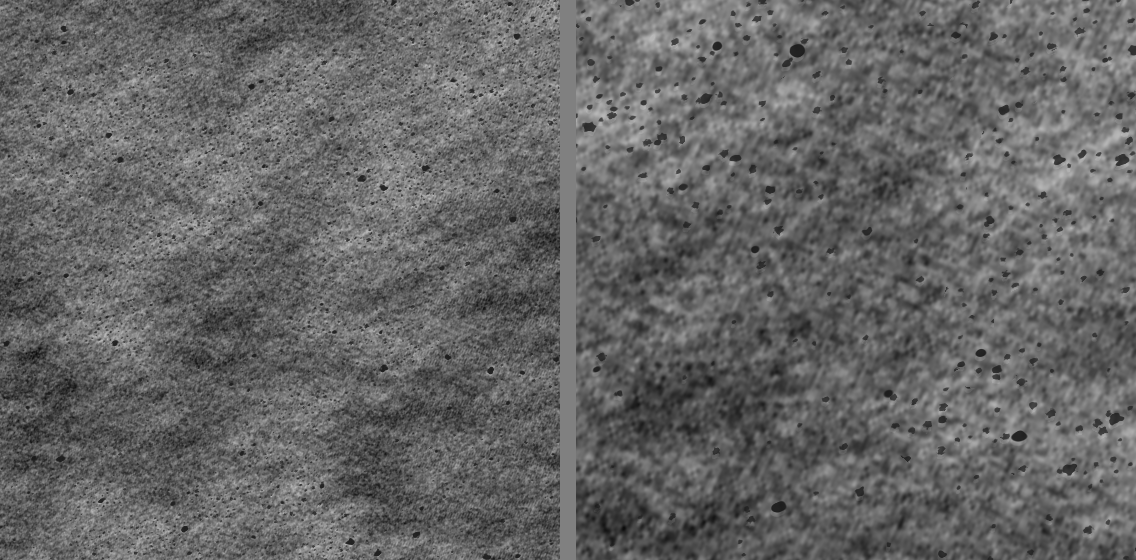
Left: the whole. Right: its middle third, enlarged.
Give the GLSL for this texture, as a WebGL 1 fragment shader.

```glsl
precision highp float;
uniform vec2 u_resolution;

float hash(vec2 p) {
  return fract(sin(dot(p, vec2(127.1, 311.7))) * 43758.5453);
}

float noise(vec2 p) {
  vec2 cell = floor(p);
  vec2 f = fract(p);
  f = f * f * (3.0 - 2.0 * f);
  float low = mix(hash(cell), hash(cell + vec2(1.0, 0.0)), f.x);
  float high = mix(hash(cell + vec2(0.0, 1.0)), hash(cell + vec2(1.0, 1.0)), f.x);
  return mix(low, high, f.y);
}

float fbm(vec2 p) {
  float sum = 0.0;
  float amplitude = 0.5;
  for (int i = 0; i < 5; i++) {
    sum += amplitude * noise(p);
    p = mat2(1.6, 1.2, -1.2, 1.6) * p + 17.3;
    amplitude *= 0.5;
  }
  return sum;
}

// Stretches features along a shallow rising diagonal
vec2 slant(vec2 p) {
  return vec2(0.72 * p.x + 0.34 * p.y, -0.42 * p.x + 0.91 * p.y);
}

float surfaceHeight(vec2 p) {
  return fbm(slant(p) * 24.0 + 41.0);
}

// One rough hole per occupied cell, with a random centre and radius
float pits(vec2 p, float cells, float density, float minRadius, float maxRadius) {
  vec2 q = slant(p) * cells;
  vec2 cell = floor(q);
  vec2 center = 0.28 + 0.44 * vec2(hash(cell + 3.1), hash(cell + 8.7));
  float size = hash(cell + 21.9);
  float radius = mix(minRadius, maxRadius, size * size);
  float rough = (noise(q * 7.0) - 0.5) * radius * 0.9;
  float edge = 0.8 * cells / u_resolution.y;
  float hole = 1.0 - smoothstep(-edge, edge, length(fract(q) - center) + rough - radius);
  return hole * step(hash(cell + 55.3), density);
}

float allPits(vec2 p, float porosity) {
  float fine = pits(p, 125.0, mix(0.08, 0.42, porosity), 0.12, 0.27);
  float medium = pits(p + 5.3, 72.0, mix(0.03, 0.2, porosity), 0.1, 0.24);
  float large = pits(p + 9.1, 34.0, 0.09, 0.07, 0.19);
  return max(0.75 * fine, max(0.85 * medium, large));
}

void main() {
  vec2 p = gl_FragCoord.xy / u_resolution.y;

  // Broad light and dark patches
  float patches = fbm(slant(p) * 8.0 + 2.7);
  float shade = 0.413 + 0.42 * (patches - 0.484);

  // Relief lit from above
  vec2 towardLight = vec2(-0.0012, 0.0038);
  shade += 1.15 * (surfaceHeight(p) - surfaceHeight(p + towardLight));

  // Sandy grain
  shade += 0.2 * (noise(slant(p) * 250.0) - 0.5);
  shade += 0.19 * (noise(slant(p.yx) * 430.0 + 13.0) - 0.5);

  // Dark pits, denser in pale areas, each with a lit lower lip
  float porosity = smoothstep(0.42, 0.64, patches);
  float hole = allPits(p, porosity);
  float lip = allPits(p + vec2(0.0004, 0.0026), porosity) * (1.0 - hole);
  shade += 0.08 * lip;
  shade = mix(shade, 0.1, 0.9 * hole);

  gl_FragColor = vec4(vec3(clamp(shade, 0.05, 0.72)), 1.0);
}
```
